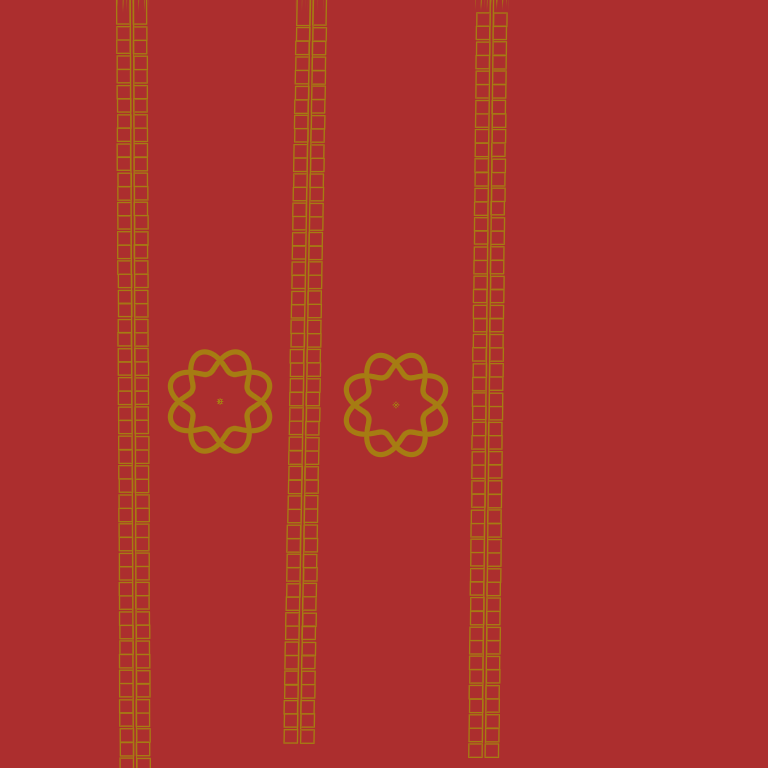
Write a Shadertoy shader that draws this pattern.

```glsl
// Red cloth with three slightly leaning ladder bands of paired gold squares
// and two eight-lobed rosettes. Bands repeat modules of four jittered squares;
// each rosette is two interlaced polar sine strands.

const vec3 RED = vec3(0.675, 0.18, 0.182);
const vec3 GOLD = vec3(0.65, 0.485, 0.07);

const float PITCH = 0.03809;       // module spacing down a band
const float HALF_GAP = 0.0019;     // half the space between modules
const float SQUARE = 0.0087;       // half side of one square
const float INNER = 0.0021;        // centre rails, either side of the axis
const float THREAD = 0.00088;      // half width of the thin lines

float hash(vec3 p) {
    return fract(sin(dot(p, vec3(12.9, 78.2, 37.7))) * 4375.5);
}

// Antialiased stroke coverage for a distance and half width
float stroke(float d, float halfWidth, float pixel) {
    return clamp((halfWidth - abs(d)) / pixel + 0.5, 0.0, 1.0);
}

float squareOutline(vec2 p, float halfSide) {
    vec2 q = abs(p) - halfSide;
    return abs(length(max(q, 0.0)) + min(max(q.x, q.y), 0.0));
}

// Distance to a band; p.x is across, p.y runs down from the first module
float ladder(vec2 p, float rows, float seed) {
    float y = p.y + HALF_GAP;
    float module = floor(y / PITCH);
    y -= (module + 0.5) * PITCH;
    float side = p.x < 0.0 ? -1.0 : 1.0;
    float x = abs(p.x);
    float d = 1.0;
    for (int i = 0; i < 2; i++) {
        float row = 2.0 * module + float(i);
        if (row >= rows) break;
        vec3 id = vec3(row, side, seed);
        vec2 jitter = vec2(hash(id), hash(id + 5.0)) - 0.5;
        vec2 centre = vec2(INNER + SQUARE, (float(i) * 2.0 - 1.0) * SQUARE);
        d = min(d, squareOutline(vec2(x, y) - centre - jitter * 0.0009, SQUARE));
    }
    // Rails bridge the gaps until the final half module
    if (2.0 * module < rows - 1.0) d = min(d, abs(x - INNER));
    return d;
}

// Frayed streaks at the top end of a band
float fray(vec2 p, float depth, float seed) {
    float wave = sin(p.x * 900.0 + seed) + sin(p.x * 1570.0 + p.y * 60.0 + seed * 2.0);
    float inside = smoothstep(0.023, 0.020, abs(p.x));
    return inside * smoothstep(0.1, 1.6, wave) * smoothstep(depth, 0.0, p.y);
}

// Distance to one strand: radius swings four times around the circle
float strand(vec2 p, float radius, float swing) {
    float angle = 4.0 * atan(p.y, p.x);
    float r = max(length(p), 0.001);
    float slope = 4.0 * swing * cos(angle) / r;
    return abs(r - radius - swing * sin(angle)) / sqrt(1.0 + slope * slope);
}

float rosette(vec2 p) {
    return min(strand(p, 0.0538, 0.0148), strand(p, 0.0538, -0.0148));
}

void mainImage(out vec4 fragColor, in vec2 fragCoord) {
    vec2 uv = fragCoord / iResolution.xy;
    float pixel = 1.0 / iResolution.y;
    float down = 1.0 - uv.y;
    float ink = 0.0;

    // Bands: x at the top, lean, first module, rows of squares
    vec4 bands[3] = vec4[3](
        vec4(0.1717, 0.0042, 0.0352, 99.0),
        vec4(0.4060, -0.0175, 0.0365, 49.0),
        vec4(0.6405, -0.0108, 0.0169, 51.0));
    // Wear: depth of the smeared end, strength of its streaks
    vec2 wear[3] = vec2[3](vec2(0.0182, 0.6), vec2(0.0182, 0.2), vec2(0.0150, 0.8));

    for (int i = 0; i < 3; i++) {
        vec4 band = bands[i];
        float seed = float(i);
        float across = uv.x - band.x - band.y * down;
        float along = max(down, wear[i].x) - band.z;
        ink = max(ink, stroke(ladder(vec2(across, along), band.w, seed), THREAD, pixel));
        ink = max(ink, wear[i].y * fray(vec2(across, down), wear[i].x, seed));
    }

    // Rosettes between the bands
    for (int i = 0; i < 2; i++) {
        vec2 centre = vec2(0.2865, 0.4772) + float(i) * vec2(0.2291, -0.0045);
        ink = max(ink, stroke(rosette(uv - centre), 0.0034, pixel));
    }

    fragColor = vec4(mix(RED, GOLD, ink), 1.0);
}
```
